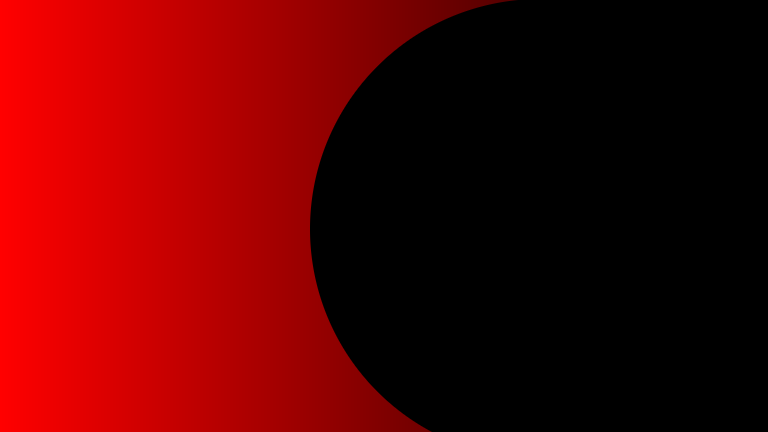
Write a Shadertoy shader that draws this background.

```glsl
// A red gradient fading to the right behind a black round-ended slab.

const vec3  GLOW_COLOR  = vec3(1.0, 0.0, 0.0);
const vec3  SLAB_COLOR  = vec3(0.0);
const vec2  CAP_CENTER  = vec2(1.25, 0.470);  // in canvas heights
const float CAP_RADIUS  = 0.5324;             // in canvas heights
const float FADE_LENGTH = 1.0;                // in canvas widths

// Signed distance to a slab with a round left end, endless to the right.
float roundEndedSlab(vec2 p, float radius) {
    return length(vec2(min(p.x, 0.0), p.y)) - radius;
}

void mainImage(out vec4 fragColor, in vec2 fragCoord) {
    vec2 p = fragCoord / iResolution.y;
    float pixel = 1.0 / iResolution.y;

    // Linear fade from the left edge
    float fade = clamp(1.0 - fragCoord.x / (iResolution.x * FADE_LENGTH), 0.0, 1.0);
    vec3 color = GLOW_COLOR * fade;

    // Slab with a smooth, one pixel wide edge
    float dist = roundEndedSlab(p - CAP_CENTER, CAP_RADIUS);
    float coverage = clamp(0.5 - dist / pixel, 0.0, 1.0);
    color = mix(color, SLAB_COLOR, coverage);

    fragColor = vec4(color, 1.0);
}
```
